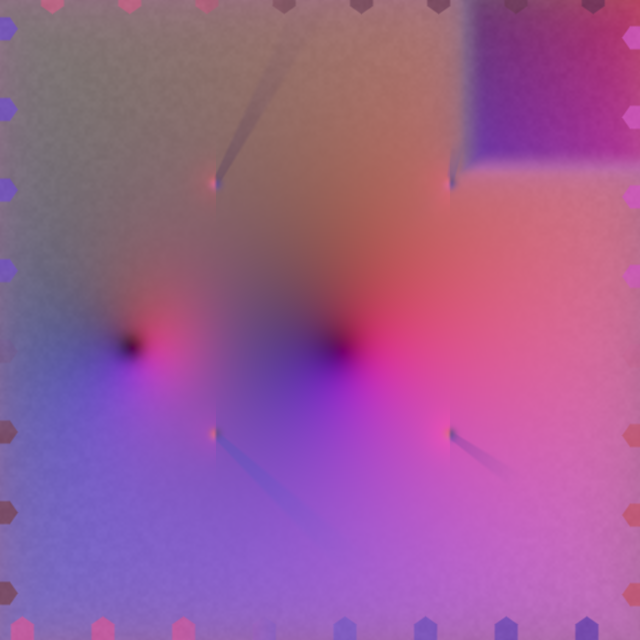
Reproduce this texture map procedurally as a WebGL 2 fragment shader.

```glsl
#version 300 es
precision highp float;
// A direction field drawn as colour: two soft vortices tint by angle (x to red,
// y to blue) and darken at their cores. A soft square, four small pinches with
// streaks, tapered border teeth and fine mottling are layered on top.
uniform vec2 u_resolution;
out vec4 outColor;

#define MAIN_CORE vec2(0.536, 0.451)
#define SIDE_CORE vec2(0.207, 0.456)
#define SIDE_WEIGHT 0.31
#define RED_SWING 0.27
#define BLUE_SWING 0.25
#define SQUARE_CORNER vec2(0.728, 0.738)
#define PINCH_LOW vec2(0.337, 0.321)
#define PINCH_HIGH vec2(0.703, 0.714)
#define TOOTH_HALF 0.018
#define GRAIN 0.022

float hash(vec2 p) {
  vec3 q = fract(vec3(p.xyx) * 0.1031);
  q += dot(q, q.yzx + 33.33);
  return fract((q.x + q.y) * q.z);
}

float noise(vec2 p) {
  vec2 i = floor(p), f = fract(p);
  f = f * f * (3.0 - 2.0 * f);
  return mix(mix(hash(i), hash(i + vec2(1, 0)), f.x),
             mix(hash(i + vec2(0, 1)), hash(i + vec2(1, 1)), f.x), f.y);
}

// Angle-coded colour of the two blended vortices
vec3 vortexField(vec2 p) {
  vec2 a = p - MAIN_CORE, b = p - SIDE_CORE;
  float ra = length(a), rb = length(b);
  float wa = 1.0 / (ra * ra + 0.0004), wb = SIDE_WEIGHT / (rb * rb + 0.0002);
  vec2 dir = wa * a / sqrt(ra * ra + 0.0012) + wb * b / sqrt(rb * rb + 0.0005);
  dir /= (wa + wb) * (1.0 + 0.8 * min(ra * ra, rb * rb + 0.08));
  float green = 0.53 * ra / (ra + 0.1) * rb / (rb + 0.025) + 0.03 * dir.y;
  float blue = 0.55 + 0.06 * smoothstep(0.1, 0.45, ra) - BLUE_SWING * dir.y;
  vec3 col = vec3(0.6 + RED_SWING * dir.x, green, blue);
  col.rb -= vec2(0.13, 0.12) * exp(-ra * ra / 0.0016);
  col.rb -= vec2(0.25, 0.28) * exp(-rb * rb / 0.0005);
  return col;
}

// Soft square in the upper right, with a pale halo outside
vec3 addSquare(vec3 col, vec2 p) {
  vec2 e = SQUARE_CORNER - p;
  float d = max(e.x, e.y);
  vec2 u = (p - vec2(0.865, 0.86)) / 0.137;
  vec3 inside = vec3(0.56 + 0.15 * u.x, 0.19, 0.53 - 0.11 * u.y - 0.03 * u.x);
  inside.g += 0.08 * pow(min(max(abs(u.x), abs(u.y)), 1.0), 4.0);
  vec3 halo = mix(vec3(0.50, 0.41, 0.56), vec3(0.73, 0.43, 0.70),
                  smoothstep(-0.02, 0.03, e.y - e.x));
  col = mix(col, halo, 0.8 * exp(-max(d, 0.0) / 0.026));
  return mix(col, inside, 1.0 - smoothstep(-0.032, 0.014, d));
}

// Small two-tone pinch with a widening streak that fades along its length
vec3 addPinch(vec3 col, vec2 p, vec2 centre, vec2 aim, float reach, vec3 shade) {
  vec2 q = p - centre, dir = normalize(aim);
  float along = dot(q, dir), across = abs(dot(q, vec2(-dir.y, dir.x)));
  float width = 0.006 + 0.065 * max(along, 0.0);
  float streak = 1.0 - smoothstep(width * 0.55, width * 1.25, across);
  streak *= smoothstep(0.0, 0.012, along) * clamp(1.0 - along / reach, 0.0, 1.0);
  col += shade * streak;
  vec3 tone = mix(vec3(0.86, 0.42, 0.55), vec3(0.38, 0.30, 0.56),
                  smoothstep(-0.004, 0.004, q.x));
  tone.b += clamp(-q.y * 12.0, -0.1, 0.15);
  col += vec3(0.09, -0.01, 0.01) * exp(-dot(q, q) / 0.0014) * step(q.x, 0.0);
  return mix(col, tone, 0.85 * exp(-dot(q, q) / 0.00009));
}

// Row of tapered teeth along one side; returns coverage
float teeth(float along, float inward, float first, float pitch, float depth) {
  float k = clamp(floor((along - first) / pitch + 0.5), 0.0, 7.0);
  float a = abs(along - first - k * pitch);
  float d = max(a - TOOTH_HALF, inward + 0.7 * a - depth);
  return 1.0 - smoothstep(-0.0025, 0.0025, d);
}

void main() {
  vec2 p = gl_FragCoord.xy / u_resolution;
  vec3 col = vortexField(p);

  // Greyer rim and mottling
  float rim = min(min(p.x, 1.0 - p.x), min(p.y, 1.0 - p.y));
  col = mix(col, vec3(0.62, 0.41, 0.56), 0.45 * exp(-rim / 0.045));
  col = addSquare(col, p);

  // Pinches at the four inner corners
  vec2 lo = PINCH_LOW, hi = PINCH_HIGH;
  col = addPinch(col, p, vec2(lo.x, hi.y), vec2(0.475, 0.88), 0.34, vec3(-0.07, -0.06, -0.01));
  col = addPinch(col, p, hi, vec2(0.2, 0.98), 0.07, vec3(-0.12, -0.03, 0.08));
  col = addPinch(col, p, lo, vec2(0.73, -0.68), 0.32, vec3(-0.07, 0.01, 0.0));
  col = addPinch(col, p, vec2(hi.x, lo.y), vec2(0.82, -0.57), 0.13, vec3(-0.13, -0.03, -0.03));

  // Border teeth, changing hue across the middle of each side
  float down = 1.0 - p.y;
  float flipX = smoothstep(0.25, 0.48, p.x), flipY = smoothstep(0.45, 0.62, down);
  float fadeY = 0.25 + 0.6 * smoothstep(0.03, 0.15, abs(down - 0.55));
  vec3 left = mix(vec3(0.45, 0.32, 0.75), vec3(0.47, 0.28, 0.36), flipY);
  vec3 right = mix(vec3(0.80, 0.34, 0.73), vec3(0.75, 0.34, 0.44), flipY);
  vec3 top = mix(vec3(0.78, 0.38, 0.52), mix(vec3(0.53, 0.42, 0.38), vec3(0.40, 0.18, 0.34), p.x), flipX);
  vec3 bottom = mix(vec3(0.82, 0.34, 0.60), mix(vec3(0.60, 0.50, 0.90), vec3(0.36, 0.22, 0.65), p.x), flipX);
  col = mix(col, left, fadeY * teeth(down, p.x, 0.045, 0.126, 0.028));
  col = mix(col, right, fadeY * teeth(down, 1.0 - p.x, 0.059, 0.1243, 0.028));
  col = mix(col, top, 0.75 * teeth(p.x, down, 0.082, 0.1207, 0.022));
  col = mix(col, bottom, 0.75 * teeth(p.x, p.y, 0.035, 0.126, 0.037));

  float mottle = noise(p * 110.0) + 0.6 * noise(p * 230.0 + 7.0) - 0.8;
  col += GRAIN * mottle * smoothstep(0.15, 0.55, length(p - MAIN_CORE));
  outColor = vec4(clamp(col, 0.0, 1.0), 1.0);
}
```
